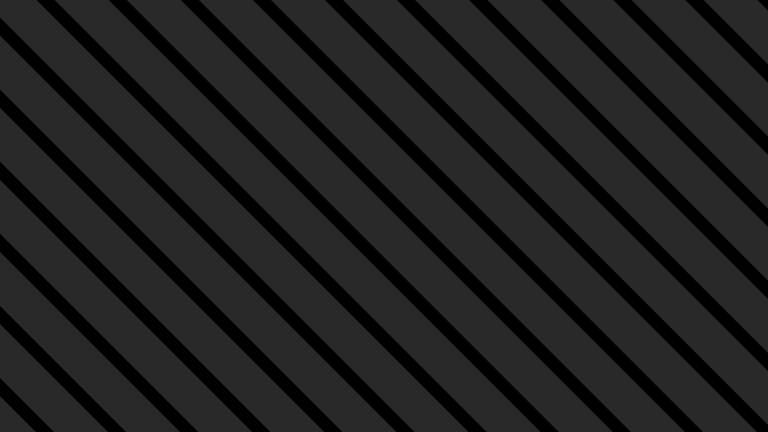
Reproduce this pattern procedurally as a WebGL 2 fragment shader.

```glsl
#version 300 es
precision highp float;

uniform vec2 u_resolution;
out vec4 fragColor;

// Lengths are fractions of the canvas height, measured along the x axis
const float STRIPE_PERIOD = 0.1669;
const float STRIPE_WIDTH  = 0.0420;
const float STRIPE_CENTER = 0.1055;  // middle of a stripe on the top edge
const vec3  GROUND_COLOR  = vec3(0.16);
const vec3  STRIPE_COLOR  = vec3(0.0);

// Signed distance to the nearest falling 45 degree stripe
float stripeDistance(vec2 p) {
    float along = p.x + p.y - 1.0 - STRIPE_CENTER;
    float offset = (fract(along / STRIPE_PERIOD + 0.5) - 0.5) * STRIPE_PERIOD;
    return (abs(offset) - 0.5 * STRIPE_WIDTH) * inversesqrt(2.0);
}

void main() {
    vec2 p = gl_FragCoord.xy / u_resolution.y;

    // Edge softened over about one pixel
    float pixel = 1.0 / u_resolution.y;
    float ground = smoothstep(-0.7 * pixel, 0.7 * pixel, stripeDistance(p));

    fragColor = vec4(mix(STRIPE_COLOR, GROUND_COLOR, ground), 1.0);
}
```
